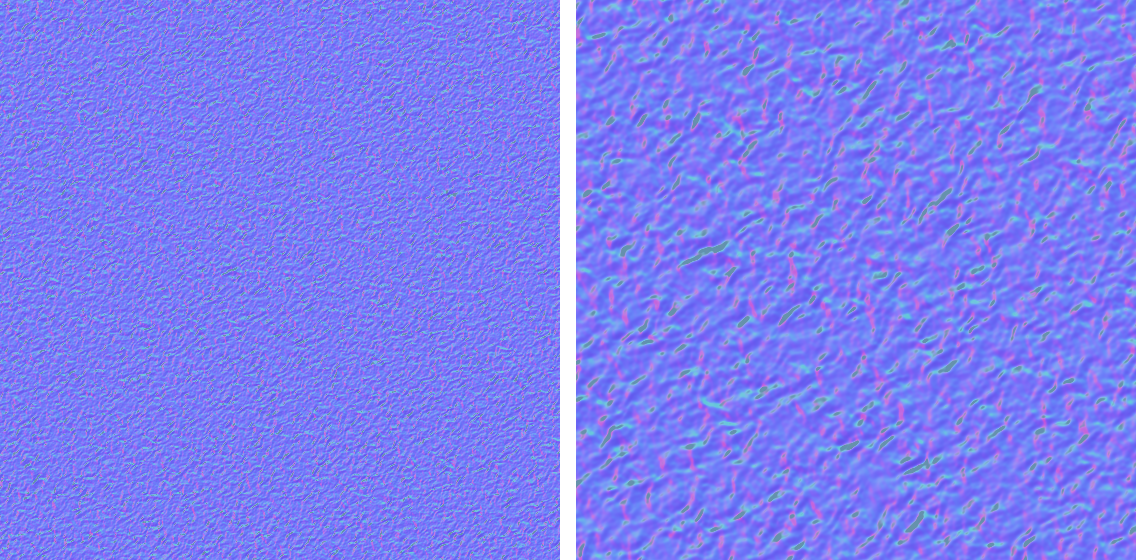
Left: the whole. Right: its middle third, enlarged.
Write a Shadertoy shader that draws this texture map.

```glsl
// Tangent-space normal map of fine rough plaster with short diagonal ridges.

vec2 randomDirection(vec2 cell) {
    vec3 q = fract(cell.xyx * vec3(0.1031, 0.1030, 0.0973));
    q += dot(q, q.yzx + 33.33);
    float angle = 6.2832 * fract((q.x + q.y) * q.z);
    return vec2(cos(angle), sin(angle));
}

// Gradient noise, roughly -0.7 to 0.7
float gradientNoise(vec2 p) {
    vec2 cell = floor(p), f = p - cell;
    vec2 w = f * f * f * (f * (f * 6.0 - 15.0) + 10.0);
    vec2 right = vec2(1, 0), up = vec2(0, 1);
    float a = dot(randomDirection(cell), f);
    float b = dot(randomDirection(cell + right), f - right);
    float c = dot(randomDirection(cell + up), f - up);
    float d = dot(randomDirection(cell + 1.0), f - 1.0);
    return mix(mix(a, b, w.x), mix(c, d, w.x), w.y);
}

vec2 rotate(vec2 p, float angle) {
    float c = cos(angle), s = sin(angle);
    return vec2(c * p.x + s * p.y, c * p.y - s * p.x);
}

// Two layers of bent, stretched ridges plus fine, even grain
float height(vec2 p) {
    float h = 0.38 * gradientNoise(rotate(p, 0.3) * 250.0 + 71.0);
    p += 0.006 * vec2(gradientNoise(p * 62.0 + 5.0), gradientNoise(p * 62.0 + 93.0));
    for (int i = 0; i < 2; i++) {
        float layer = float(i);
        vec2 along = rotate(p, 0.42 + 0.72 * layer);
        h += gradientNoise(along * vec2(80, 148) + 37.0 * layer);
    }
    return h;
}

void mainImage(out vec4 fragColor, in vec2 fragCoord) {
    vec2 p = fragCoord / iResolution.y;

    // Slope towards the right and towards the bottom
    vec2 e = vec2(0.0008, 0);
    vec2 slope = vec2(height(p - e.xy) - height(p + e.xy),
                      height(p + e.yx) - height(p - e.yx)) / 0.21;

    // Patches of stronger and weaker relief
    slope *= 1.0 + 0.6 * gradientNoise(p * 38.0 + 11.0);

    // Steep lower right faces, gentle upper left faces
    vec2 tilt = vec2(0.1, 0.2) * (exp(vec2(0.8, 0.45) * slope) - vec2(1.32, 1.11));
    tilt = clamp(tilt, vec2(-0.3), vec2(0.27, 0.28));
    float blue = max(0.98 - 1.4 * dot(tilt, tilt), 0.6);
    vec3 color = vec3(0.5 + tilt, blue);

    // Dark teal flecks on the steepest faces
    float fleck = smoothstep(2.0, 3.6, slope.x + slope.y);
    color = mix(color, vec3(0.36, 0.55, 0.66), 0.9 * fleck);
    fragColor = vec4(color, 1.0);
}
```
